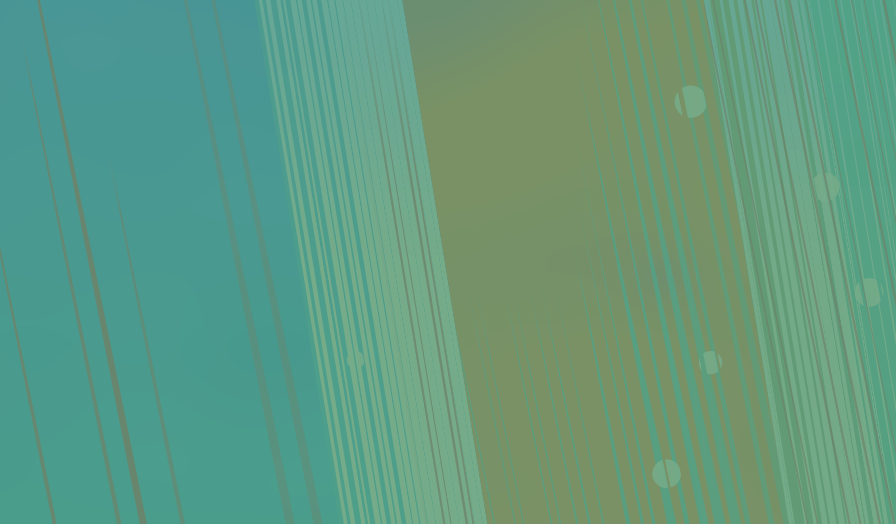
A Shadertoy shader for this background:

```glsl
// Slanted translucent bands of teal, pale green and olive, cut by tapering streaks and small discs.

const float ASPECT = 0.586;      // height of the layout in canvas widths
const float BAND_SLANT = 0.095;  // sideways drift of the bands, top to bottom
const float LINE_SLANT = 0.117;  // sideways drift of the streaks

const vec3 TEAL_TOP   = vec3(0.285, 0.585, 0.585);
const vec3 TEAL_LOW   = vec3(0.290, 0.615, 0.545);
const vec3 PALE_TOP   = vec3(0.405, 0.655, 0.585);
const vec3 PALE_LOW   = vec3(0.460, 0.670, 0.535);
const vec3 OLIVE      = vec3(0.475, 0.570, 0.395);
const vec3 OLIVE_GREY = vec3(0.425, 0.555, 0.440);
const vec3 GREEN      = vec3(0.380, 0.605, 0.460);
const vec3 JADE       = vec3(0.320, 0.635, 0.530);
const vec3 BROWN      = vec3(0.430, 0.510, 0.410);

float hash(float n) {
    return fract(sin(n * 12.9898) * 43758.547);
}

vec2 gradientAt(vec2 cell) {
    float angle = 6.2832 * hash(dot(cell, vec2(1.0, 57.0)));
    return vec2(cos(angle), sin(angle));
}

float gradientNoise(vec2 p) {
    vec2 i = floor(p), f = fract(p);
    vec2 u = f * f * (3.0 - 2.0 * f);
    vec2 e = vec2(1.0, 0.0);
    float a = dot(gradientAt(i), f);
    float b = dot(gradientAt(i + e), f - e);
    float c = dot(gradientAt(i + e.yx), f - e.yx);
    float d = dot(gradientAt(i + 1.0), f - 1.0);
    return mix(mix(a, b, u.x), mix(c, d, u.x), u.y);
}

// Coverage of a shape from its signed distance
float fill(float dist, float px) {
    return clamp(0.5 - dist / px, 0.0, 1.0);
}

float band(float s, float left, float right, float px) {
    return fill(max(left - s, s - right), px);
}

// Repeated streaks of uneven width; cover is the mean filled share
float streaks(float s, float freq, float cover, float seed, float px) {
    float c = s * freq;
    float id = floor(c);
    float width = min(cover * (0.5 + hash(id + seed)), 1.0);
    float centre = 0.5 + (hash(id + seed + 31.0) - 0.5) * (1.0 - width);
    float dist = (abs(fract(c) - centre) - 0.5 * width) / freq;
    return fill(dist, px) * smoothstep(0.0, 0.05, cover);
}

// One streak widening from its start height downwards
float taper(vec2 p, float top, float start, float width, float px) {
    float grow = smoothstep(start - 0.1, 1.0, p.y);
    float halfWidth = 0.5 * width * (0.3 + 0.7 * grow);
    float dist = abs(p.x - top - LINE_SLANT * p.y) - halfWidth;
    return fill(dist, px) * smoothstep(start, start + 0.15, p.y);
}

void mainImage(out vec4 fragColor, in vec2 fragCoord) {
    float px = 1.0 / iResolution.x;
    vec2 p = fragCoord / iResolution.xy;
    p.y = 1.0 - p.y;
    float s = p.x - BAND_SLANT * p.y;
    float t = p.x - LINE_SLANT * p.y;
    float cloud = gradientNoise(p * vec2(5.0, 3.0));
    vec3 pale = mix(PALE_TOP, PALE_LOW, smoothstep(0.0, 0.6, p.y));
    vec3 teal = mix(TEAL_TOP, TEAL_LOW, p.y);

    // Teal field with brown tapering streaks
    vec3 col = teal + 0.012 * cloud;
    const vec4 strong[4] = vec4[4](vec4(0.043, -0.15, 0.0080, 0.85),
        vec4(0.016, 0.05, 0.0050, 0.70), vec4(-0.056, 0.35, 0.0045, 0.80),
        vec4(0.087, 0.28, 0.0050, 0.55));
    for (int i = 0; i < 4; i++) {
        vec4 k = strong[i];
        col = mix(col, BROWN, k.w * taper(p, k.x, k.y, k.z, px));
    }
    for (int i = 0; i < 2; i++) {
        float top = 0.207 + 0.031 * float(i);
        col = mix(col, BROWN, 0.4 * taper(p, top, -0.15, 0.010, px));
    }

    // Pale band, striped on its left and solid on its right
    float paleCover = mix(0.38, 0.72, smoothstep(0.284, 0.385, s)) + smoothstep(0.386, 0.398, s);
    vec3 striped = mix(mix(teal, JADE, 0.45), pale, streaks(s, 115.0, paleCover, 3.0, px));
    float thinLines = streaks(s, 77.0, 0.15, 8.0, px) * smoothstep(0.375, 0.40, s);
    striped = mix(striped, BROWN, 0.75 * thinLines * smoothstep(-0.1, 0.4, p.y));
    col = mix(col, striped, band(s, 0.284, 0.449, px));

    // Olive field with green streaks that thicken to the lower right
    float grey = exp(-14.0 * length((p - vec2(0.74, 0.53)) * vec2(1.6, 1.0)));
    grey += 0.9 * (1.0 - smoothstep(0.0, 0.3, p.y + 0.8 * (p.x - 0.45))) + 0.5 * cloud;
    vec3 olive = mix(OLIVE, OLIVE_GREY, clamp(grey, 0.0, 1.0));
    float greenCover = 0.55 * smoothstep(0.56, 0.80, t + 0.12 * (p.y - 0.5));
    greenCover += 0.07 * smoothstep(0.45, 0.8, p.y);
    vec3 streakGreen = mix(JADE, GREEN, smoothstep(0.64, 0.80, t));
    olive = mix(olive, streakGreen, 0.85 * streaks(t, 56.0, greenCover, 17.0, px));
    col = mix(col, olive, band(s, 0.449, 0.79, px));

    // Green field at the right, with pale and brown streaks
    vec3 green = mix(GREEN, JADE, smoothstep(0.86, 0.91, s) * (1.0 - 0.35 * p.y));
    float rightCover = mix(0.32, 0.85, smoothstep(0.78, 0.89, s));
    rightCover = mix(rightCover, 0.14, step(0.902, s));
    green = mix(green, pale, 0.9 * streaks(s, 100.0, rightCover, 42.0, px));
    green = mix(green, BROWN, 0.7 * streaks(t, 48.0, 0.10, 5.0, px));
    col = mix(col, green, fill(0.785 - s, px));

    // Pale discs, sliced by the streaks
    const vec3 discs[6] = vec3[6](vec3(0.771, 0.194, 0.018), vec3(0.921, 0.357, 0.016),
        vec3(0.793, 0.692, 0.013), vec3(0.744, 0.904, 0.016),
        vec3(0.970, 0.558, 0.016), vec3(0.397, 0.687, 0.010));
    for (int i = 0; i < 6; i++) {
        float dist = length((p - discs[i].xy) * vec2(1.0, ASPECT)) - discs[i].z;
        float slices = 1.0 - streaks(t, 56.0, 0.28, 23.0, px);
        col = mix(col, PALE_LOW, 0.9 * fill(dist, px) * slices);
    }
    fragColor = vec4(col, 1.0);
}
```
